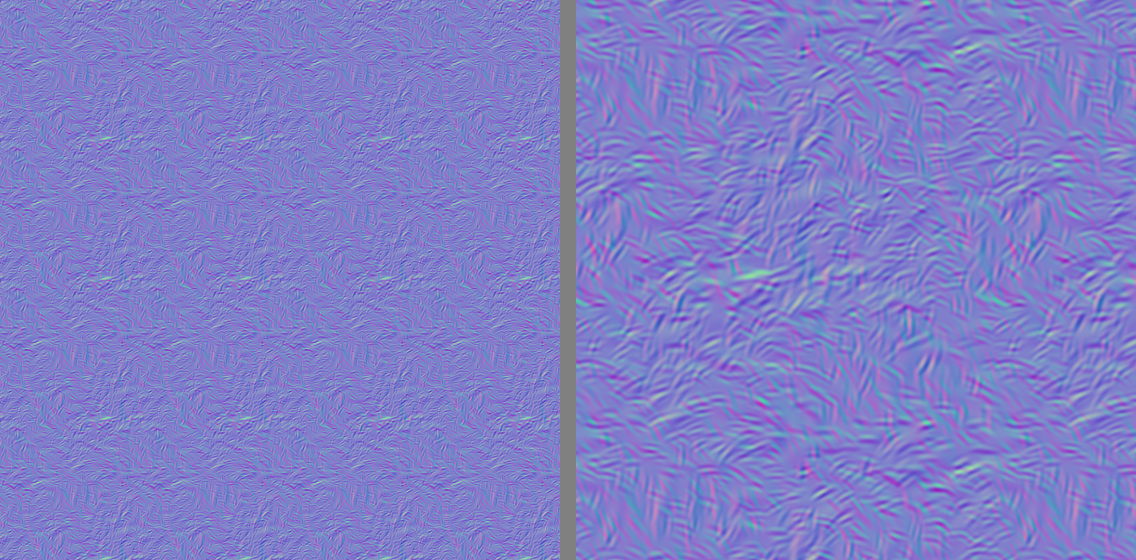
Left: the whole. Right: its middle third, enlarged.
Write a WebGL 1 fragment shader that draws this texture map.

```glsl
precision highp float;
// Tileable normal map of fine, matted fibres combed in shifting directions.

uniform vec2 u_resolution;

const float TAU = 6.2831853;
const float REPEATS = 4.0;        // tiles along each side of the canvas
const float FINE_CELLS = 24.0;    // fine fibre cells along each side of a tile
const float BROAD_CELLS = 11.0;   // broad fold cells along each side of a tile
const float COMB_PATCHES = 7.0;   // direction patches per tile side
const float CLUMP_PATCHES = 6.0;  // coarse clumps per tile side
const vec3 FLAT_COLOUR = vec3(0.502, 0.497, 0.796);

vec4 hash4(vec2 cell, float seed) {
  vec4 mixed = vec4(dot(cell, vec2(12.99, 78.23)), dot(cell, vec2(39.35, 11.14)),
                    dot(cell, vec2(73.16, 52.24)), dot(cell, vec2(27.17, 91.72)));
  return fract(sin(mixed + seed * vec4(3.71, 5.13, 7.37, 9.91)) * 43758.5453);
}

// Value noise that wraps after a whole number of cells.
float wrappedNoise(vec2 p, float period, float seed) {
  vec2 cell = floor(p);
  vec2 f = p - cell;
  f = f * f * (3.0 - 2.0 * f);
  vec2 lo = mod(cell, period);
  vec2 hi = mod(cell + 1.0, period);
  float bottom = mix(hash4(lo, seed).x, hash4(vec2(hi.x, lo.y), seed).x, f.x);
  float top = mix(hash4(vec2(lo.x, hi.y), seed).x, hash4(hi, seed).x, f.x);
  return mix(bottom, top, f.y);
}

// Slope of one short bundle of ridges running along the given angle.
vec2 bundleSlope(vec2 offset, float angle, float frequency, float phase) {
  vec2 along = vec2(cos(angle), sin(angle));
  vec2 across = vec2(-along.y, along.x);
  float u = dot(offset, along);
  float v = dot(offset, across);
  float envelope = max(0.0, 1.0 - u * u / 0.8 - v * v / 0.36);
  // A slight bow keeps the fibres from looking ruled.
  float wave = cos(TAU * (frequency * (v + 0.12 * u * u) + phase));
  return across * envelope * envelope * wave;
}

// Sum of all bundles that reach a point of the tile (0 to 1).
vec2 fibreSlope(vec2 tilePoint, float cells, float ridges, float seed) {
  vec2 p = tilePoint * cells;
  vec2 home = floor(p);
  vec2 slope = vec2(0.0);
  for (int j = -1; j <= 1; j++) {
    for (int i = -1; i <= 1; i++) {
      vec2 cell = home + vec2(float(i), float(j));
      vec2 id = mod(cell, cells);
      vec2 tilePos = (id + 0.5) / cells;
      float comb = wrappedNoise(tilePos * COMB_PATCHES, COMB_PATCHES, 1.0);
      float clump = wrappedNoise(tilePos * CLUMP_PATCHES, CLUMP_PATCHES, 2.0);
      float coarse = smoothstep(0.45, 0.95, clump);
      float baseAngle = -0.42 + 3.3 * (comb - 0.5);
      for (int k = 0; k < 2; k++) {
        vec4 place = hash4(id, seed + float(k));
        vec4 shape = hash4(id, seed + 4.0 + float(k));
        float angle = baseAngle + 1.8 * (shape.x - 0.5);
        float frequency = ridges * mix(1.0, 0.75, coarse) * mix(0.7, 1.08, shape.y);
        float strength = mix(0.6, 1.0, shape.z) * mix(0.94, 1.2, coarse);
        slope += strength * bundleSlope(p - cell - place.xy, angle, frequency, place.z);
      }
    }
  }
  return slope;
}

// Encode a slope as a normal colour; steep flanks lose blue.
vec3 normalColour(vec2 slope, float relief) {
  vec2 tilt = slope * relief;
  tilt *= vec2(1.0, -1.0) * inversesqrt(1.0 + dot(tilt, tilt));
  float blueLoss = 0.12 * tilt.y + 0.8 * dot(tilt, tilt);
  return FLAT_COLOUR + vec3(tilt, -blueLoss);
}

void main() {
  vec2 uv = gl_FragCoord.xy / u_resolution;
  vec2 tilePoint = fract(uv * REPEATS);
  vec2 slope = fibreSlope(tilePoint, FINE_CELLS, 2.25, 3.0);
  slope += 0.5 * fibreSlope(tilePoint, BROAD_CELLS, 1.5, 13.0);
  gl_FragColor = vec4(normalColour(slope, 0.19), 1.0);
}
```
